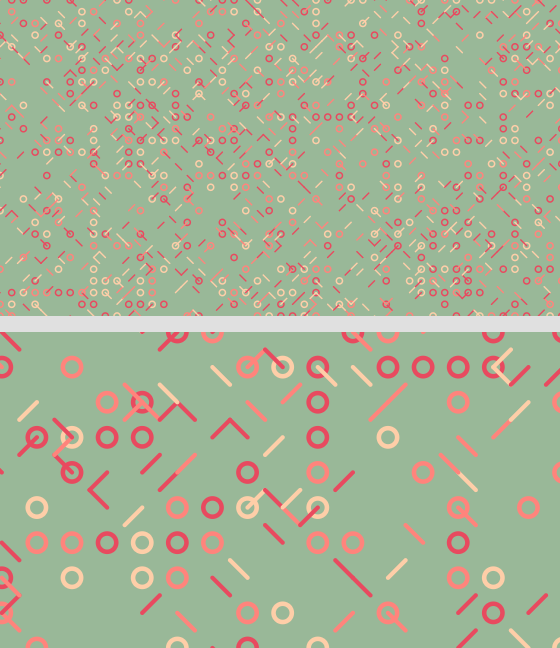
Top: the whole. Bottom: its middle third, enlarged.
Write a Shadertoy shader that draws this pattern.

```glsl
// Confetti of small rings and diagonal strokes on a 48 by 27 lattice.
// Each lattice point may hold a ring, and up to four strokes that run from
// the point to the corners of its cell; integer hashes choose them and their colours.

const float ROWS = 27.0;
const float RING_CHANCE = 0.34;
const float STROKE_CHANCE = 0.14;
const float RING_RADIUS = 0.26;
const float RING_HALF_WIDTH = 0.065;
const float STROKE_HALF_WIDTH = 0.06;

const vec3 SAGE = vec3(0.600, 0.722, 0.596);
const vec3 PEACH = vec3(0.996, 0.808, 0.659);
const vec3 CORAL = vec3(1.000, 0.518, 0.486);
const vec3 ROSE = vec3(0.910, 0.290, 0.373);

// Random value in 0..1 from a cell and a channel number
float hash(ivec2 cell, int channel) {
    uint h = uint(cell.x) * 1597334677u ^ uint(cell.y) * 3812015801u
           ^ uint(channel) * 2654435769u;
    h = (h ^ (h >> 16)) * 2246822519u;
    h = (h ^ (h >> 13)) * 3266489917u;
    h ^= h >> 16;
    return float(h >> 8) / 16777216.0;
}

vec3 pickColour(float r) {
    return r < 0.34 ? PEACH : r < 0.66 ? CORAL : ROSE;
}

float ringDistance(vec2 p, float radius, float halfWidth) {
    return abs(length(p) - radius) - halfWidth;
}

// Round-capped stroke from the origin to tip
float strokeDistance(vec2 p, vec2 tip, float halfWidth) {
    float t = clamp(dot(p, tip) / dot(tip, tip), 0.0, 1.0);
    return length(p - tip * t) - halfWidth;
}

float coverage(float dist, float pixel) {
    return clamp(0.5 - dist / pixel, 0.0, 1.0);
}

// Lays one cell's ring and strokes over the colour beneath
vec3 drawCell(vec3 base, vec2 p, ivec2 cell, float pixel) {
    vec3 colour = base;
    if (hash(cell, 0) < RING_CHANCE) {
        float d = ringDistance(p, RING_RADIUS, RING_HALF_WIDTH);
        colour = mix(colour, pickColour(hash(cell, 1)), coverage(d, pixel));
    }
    for (int k = 0; k < 4; k++) {
        if (hash(cell, 2 + k) < STROKE_CHANCE) {
            vec2 tip = vec2(k & 1, k >> 1) - 0.5;
            float d = strokeDistance(p, tip, STROKE_HALF_WIDTH);
            colour = mix(colour, pickColour(hash(cell, 6 + k)), coverage(d, pixel));
        }
    }
    return colour;
}

void mainImage(out vec4 fragColor, in vec2 fragCoord) {
    float pixel = ROWS / iResolution.y;
    vec2 p = fragCoord * pixel;
    vec3 colour = SAGE;

    // The four nearest lattice points include caps that cross cell borders
    for (int j = 0; j < 2; j++) {
        for (int i = 0; i < 2; i++) {
            ivec2 cell = ivec2(floor(p)) + ivec2(i, j);
            colour = drawCell(colour, p - vec2(cell), cell, pixel);
        }
    }
    fragColor = vec4(colour, 1.0);
}
```
